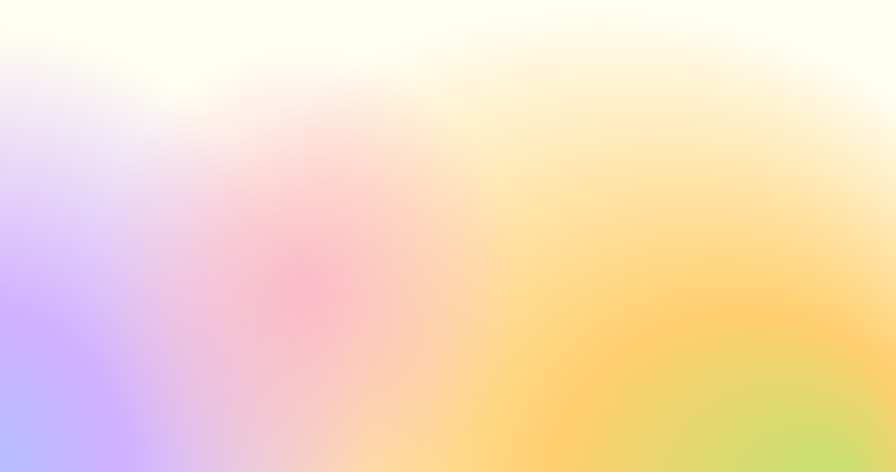
Reproduce this background procedurally as a Shadertoy shader.

```glsl
// Soft pastel backdrop: a cream field under three broad elliptical glows.
// The warm glow is a focal gradient whose rings drift as they widen;
// the cool and pink glows are plain ellipses with linear falloff.

// Colours
const vec3 CREAM  = vec3(1.00, 0.995, 0.945);
const vec3 GREEN  = vec3(0.75, 0.89, 0.44);
const vec3 ORANGE = vec3(1.00, 0.81, 0.43);
const vec3 BLUE   = vec3(0.69, 0.75, 1.00);
const vec3 VIOLET = vec3(0.82, 0.69, 1.00);
const vec3 PINK   = vec3(0.985, 0.71, 0.79);

// Placement, in units of the canvas height
const vec2 WARM_FOCUS  = vec2(1.778, -0.047);
const vec2 WARM_RADII  = vec2(1.108, 1.022);
const vec2 WARM_DRIFT  = vec2(-0.47, 0.0);   // ring drift per unit of growth
const vec2 COOL_CENTER = vec2(-0.05, -0.01);
const vec2 COOL_RADII  = vec2(0.837, 0.948);
const vec2 PINK_CENTER = vec2(0.645, 0.387);
const vec2 PINK_RADII  = vec2(0.46, 0.505);

// Where each inner colour gives way to the outer one, and the pink opacity
const float WARM_STOP = 0.37;
const float COOL_STOP = 0.38;
const float PINK_OPACITY = 0.9;

// Size of the drifting ring through q: solves |q - drift * t| = t
float focalDistance(vec2 q, vec2 drift) {
    float along = dot(q, drift);
    float k = 1.0 - dot(drift, drift);
    return (sqrt(along * along + k * dot(q, q)) - along) / k;
}

// Core colour blends to the rim colour at the stop, then fades out at t = 1
vec3 addGlow(vec3 base, vec3 core, vec3 rim, float t, float stop) {
    vec3 tint = mix(core, rim, clamp(t / stop, 0.0, 1.0));
    float alpha = clamp((1.0 - t) / (1.0 - stop), 0.0, 1.0);
    return mix(base, tint, alpha);
}

void mainImage(out vec4 fragColor, in vec2 fragCoord) {
    vec2 p = fragCoord / iResolution.y;
    vec3 color = CREAM;

    // Green and orange glow, lower right
    float warm = focalDistance((p - WARM_FOCUS) / WARM_RADII, WARM_DRIFT);
    color = addGlow(color, GREEN, ORANGE, warm, WARM_STOP);

    // Blue and violet glow, lower left
    float cool = length((p - COOL_CENTER) / COOL_RADII);
    color = addGlow(color, BLUE, VIOLET, cool, COOL_STOP);

    // Pink bloom between them
    float bloom = length((p - PINK_CENTER) / PINK_RADII);
    color = mix(color, PINK, PINK_OPACITY * max(1.0 - bloom, 0.0));

    fragColor = vec4(color, 1.0);
}
```
